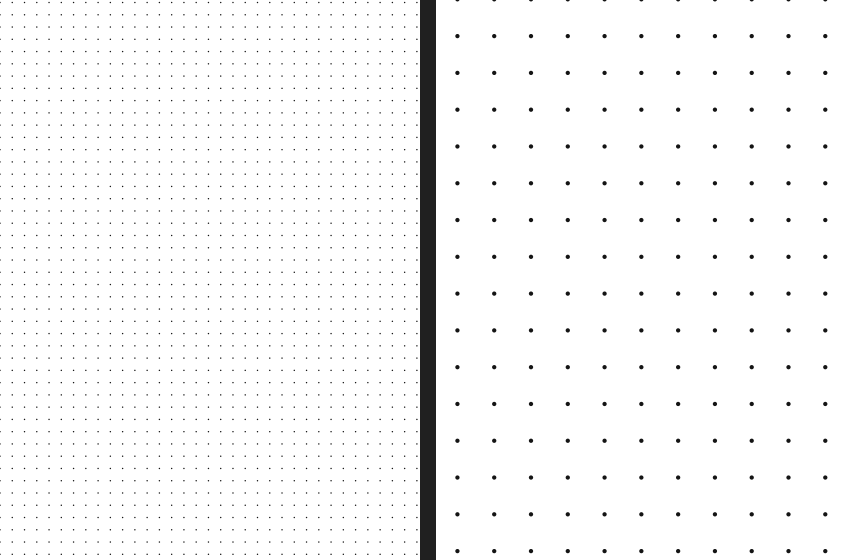
Left, the full canvas; right, a detail of the centre.
Write a WebGL 1 fragment shader that draws this pattern.

```glsl
precision highp float;

// Dot grid paper: small round near-black dots on white, in a square lattice
// of 35 columns by 46 rows, with the first column cut by the left edge.
// Each pixel averages a disc test over sub-samples, for smooth tiny dots.

uniform vec2 u_resolution;

const float ROWS_PER_HEIGHT = 45.67;         // lattice steps in the canvas height
const vec2 FIRST_DOT = vec2(0.0, 0.205);     // from the top left, in steps
const float DOT_RADIUS = 0.058;              // in steps
const int SAMPLES = 6;                       // sub-samples along each axis

const vec3 PAPER = vec3(1.0);
const vec3 INK = vec3(0.08);

// Canvas position in lattice steps, measured from the top left corner
vec2 toLattice(vec2 fragment, vec2 resolution, float steps) {
  vec2 fromTop = vec2(fragment.x, resolution.y - fragment.y);
  return fromTop * steps / resolution.y;
}

// Signed distance to the nearest dot of a unit lattice
float dotDistance(vec2 p, float radius) {
  vec2 toNearest = fract(p + 0.5) - 0.5;
  return length(toNearest) - radius;
}

// Share of a square pixel that is covered by dots
float dotCoverage(vec2 center, float pixel, float radius) {
  float count = float(SAMPLES);
  float soft = 0.5 * pixel / count;
  float total = 0.0;
  for (int j = 0; j < SAMPLES; j++) {
    for (int i = 0; i < SAMPLES; i++) {
      vec2 offset = (vec2(float(i), float(j)) + 0.5) / count - 0.5;
      float d = dotDistance(center + offset * pixel, radius);
      total += 1.0 - smoothstep(-soft, soft, d);
    }
  }
  return total / (count * count);
}

void main() {
  vec2 p = toLattice(gl_FragCoord.xy, u_resolution, ROWS_PER_HEIGHT);
  float pixel = ROWS_PER_HEIGHT / u_resolution.y;
  float coverage = dotCoverage(p - FIRST_DOT, pixel, DOT_RADIUS);
  gl_FragColor = vec4(mix(PAPER, INK, coverage), 1.0);
}
```
